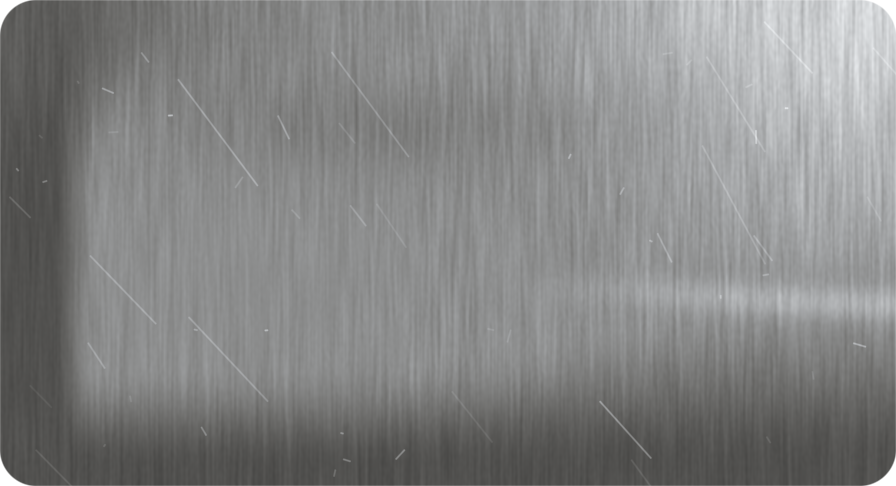
A Shadertoy shader for this texture:

```glsl
// A rounded plate of vertically brushed steel with soft reflections and fine scratches.

const vec3 WARM_TINT = vec3(1.008, 1.0, 0.975);
const vec3 COOL_TINT = vec3(0.988, 1.0, 1.010);
const vec3 BACKDROP = vec3(1.0);
const float CORNER_RADIUS = 0.075;
const int SCRATCH_COUNT = 22;
const int NICK_COUNT = 34;

vec2 hash2(vec2 p) {
    vec3 q = fract(p.xyx * vec3(0.1031, 0.1030, 0.0973));
    q += dot(q, q.yzx + 33.33);
    return fract((q.xx + q.yz) * q.zy);
}

float gradientAt(vec2 cell, vec2 offset) {
    return dot(hash2(cell) * 2.0 - 1.0, offset);
}

// Gradient noise, roughly -0.7 to 0.7
float gradientNoise(vec2 p) {
    vec2 i = floor(p), f = p - i;
    vec2 w = f * f * f * (f * (f * 6.0 - 15.0) + 10.0);
    float low = mix(gradientAt(i, f), gradientAt(i + vec2(1, 0), f - vec2(1, 0)), w.x);
    float high = mix(gradientAt(i + vec2(0, 1), f - vec2(0, 1)),
                     gradientAt(i + vec2(1, 1), f - vec2(1, 1)), w.x);
    return mix(low, high, w.y);
}

float roundedBox(vec2 p, vec2 halfSize, float radius) {
    vec2 q = abs(p) - halfSize + radius;
    return length(max(q, 0.0)) + min(max(q.x, q.y), 0.0) - radius;
}

float segmentDistance(vec2 p, vec2 start, vec2 span) {
    vec2 d = p - start;
    return length(d - span * clamp(dot(d, span) / dot(span, span), 0.0, 1.0));
}

float bell(float x, float centre, float width) {
    float d = (x - centre) / width;
    return exp(-d * d);
}

// Broad light and shade; uv runs from 0 to 1 on both axes
float reflection(vec2 uv) {
    float tone = 0.555;
    tone += 0.23 * smoothstep(0.42, 1.0, uv.x) * smoothstep(0.40, 1.0, uv.y);
    tone += 0.06 * smoothstep(0.6, 1.0, uv.x) * smoothstep(0.38, 0.5, uv.y);
    tone -= 0.06 * bell(uv.y, 0.74, 0.10) * bell(uv.x, 0.45, 0.30);
    tone -= 0.13 * smoothstep(0.70, 0.95, uv.y) * (1.0 - smoothstep(0.04, 0.45, uv.x));

    float floorEdge = mix(0.25, 0.38, smoothstep(0.35, 0.9, uv.x));
    tone = mix(0.315, tone, smoothstep(0.04, floorEdge, uv.y));

    float streakHeight = 0.405 - 0.03 * smoothstep(0.6, 1.0, uv.x);
    tone += 0.13 * smoothstep(0.52, 0.90, uv.x) * bell(uv.y, streakHeight, 0.035);

    float wallEdge = mix(0.11, 0.17, smoothstep(0.6, 1.0, uv.y));
    float wall = smoothstep(0.055, wallEdge, uv.x);
    return mix(0.315 + 0.05 * smoothstep(0.6, 1.0, uv.y), tone, wall);
}

// Long hairlines over short, finer ones, and a little grain
float brushing(vec2 p) {
    float lines = 0.40 * gradientNoise(p * vec2(38.0, 1.6));
    lines += 0.75 * gradientNoise(p * vec2(85.0, 4.0) + 17.3);
    lines += 0.95 * gradientNoise(p * vec2(147.0, 8.0) + 41.7);
    lines += 0.35 * gradientNoise(p * vec2(140.0, 70.0) + 73.1);
    return lines;
}

// Scattered straight marks; size holds the shortest and longest length
float marks(vec2 p, int count, float seed, vec2 size, float angle, float spread,
            float aspect, float pixel) {
    float light = 0.0;
    for (int i = 0; i < count; i++) {
        vec2 key = vec2(float(i) * 7.0 + seed, seed * 3.0);
        vec2 start = hash2(key) * vec2(aspect, 1.0);
        vec2 shape = hash2(key + 19.0);
        float a = angle + spread * (hash2(key + 43.0).x - 0.5);
        vec2 span = mix(size.x, size.y, shape.x * shape.x) * vec2(cos(a), sin(a));
        float d = segmentDistance(p, start, span);
        float line = 1.0 - smoothstep(0.0, max(0.0036, pixel), d);
        light = max(light, line * mix(0.2, 1.0, shape.y * shape.y));
    }
    return light;
}

void mainImage(out vec4 fragColor, in vec2 fragCoord) {
    float pixel = 1.0 / iResolution.y;
    float aspect = iResolution.x * pixel;
    vec2 p = fragCoord * pixel;
    vec2 uv = fragCoord / iResolution.xy;

    // Brushed metal, calmer inside the smooth lower left reflection
    float tone = reflection(uv);
    float calm = bell(uv.x, 0.25, 0.30) * bell(uv.y, 0.42, 0.26);
    tone *= 1.0 + mix(0.17, 0.09, calm) * brushing(p);

    // Long diagonal scratches and short nicks
    float wear = 0.22 * marks(p, SCRATCH_COUNT, 5.0, vec2(0.05, 0.28), -0.95, 0.35, aspect, pixel);
    wear += 0.26 * marks(p, NICK_COUNT, 31.0, vec2(0.003, 0.028), -0.9, 3.0, aspect, pixel);
    tone += wear;

    // Neutral grey, slightly warm in shade and cool in light
    vec3 metal = tone * mix(WARM_TINT, COOL_TINT, smoothstep(0.28, 0.70, tone));
    float edge = roundedBox(p - 0.5 * vec2(aspect, 1.0), 0.5 * vec2(aspect, 1.0), CORNER_RADIUS);
    vec3 color = mix(metal, BACKDROP, smoothstep(-pixel, pixel, edge));
    fragColor = vec4(clamp(color, 0.0, 1.0), 1.0);
}
```
